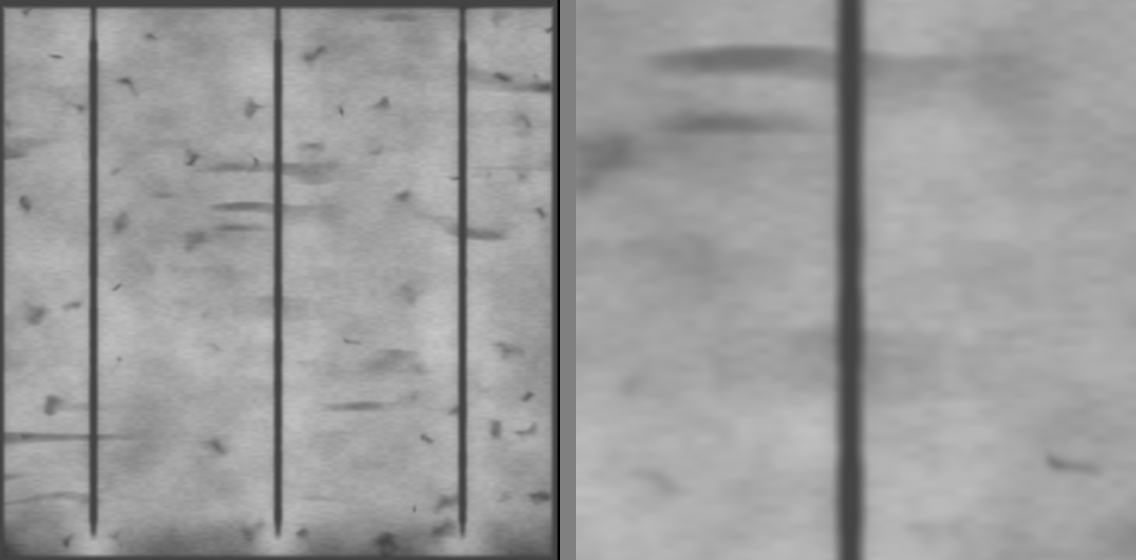
Left: the whole. Right: its middle third, enlarged.
Reproduce this texture procedurally as a Shadertoy shader.

```glsl
// Worn grey panel cut by three vertical grooves inside a dark soft frame.
// Layered value noise stains the surface, stretched noise adds streaks,
// and a jittered grid scatters small soft spots.

#define GROOVES 3.0
#define PITCH 0.3295
#define FIRST_GROOVE 0.1670
#define GROOVE_HALF 0.0068
#define EDGE_SOFT 0.0055
#define GROOVE_END 0.038
#define SPOT_CELLS 12.0
#define SPOT_DEPTH 0.23
#define STREAK_DEPTH 0.20
#define BASE_GREY 0.615
#define DARK_GREY 0.265

float hash(vec2 p) {
    vec3 q = fract(vec3(p.xyx) * 0.1031);
    q += dot(q, q.yzx + 33.33);
    return fract((q.x + q.y) * q.z);
}

float noise(vec2 p) {
    vec2 i = floor(p), f = fract(p);
    f = f * f * (3.0 - 2.0 * f);
    return mix(mix(hash(i), hash(i + vec2(1, 0)), f.x),
               mix(hash(i + vec2(0, 1)), hash(i + vec2(1, 1)), f.x), f.y);
}

float fbm(vec2 p) {
    float sum = 0.0, gain = 0.5;
    for (int i = 0; i < 5; i++) {
        sum += gain * noise(p);
        p = mat2(1.6, 1.2, -1.2, 1.6) * p + 7.3;
        gain *= 0.5;
    }
    return sum;
}

// Soft irregular spots, at most one per grid cell
float spots(vec2 uv) {
    vec2 warp = vec2(noise(uv * 45.0), noise(uv * 45.0 + 31.0)) - 0.5;
    vec2 p = uv * SPOT_CELLS + warp * 0.3;
    float dark = 0.0;
    for (int y = -1; y <= 1; y++)
    for (int x = -1; x <= 1; x++) {
        vec2 cell = floor(p) + vec2(x, y);
        vec2 centre = cell + 0.15 + 0.7 * vec2(hash(cell + 3.1), hash(cell + 17.7));
        float radius = mix(0.07, 0.18, hash(cell + 41.3));
        float strength = smoothstep(0.45, 1.0, hash(cell + 71.9));
        vec2 d = (p - centre) * vec2(0.8, 1.0) / radius;
        dark += strength * exp(-dot(d, d));
    }
    return min(dark, 1.0);
}

// Thin broken streaks running across the panel
float streaks(vec2 uv) {
    float bend = 0.02 * noise(uv * 9.0);
    float line = noise(vec2(uv.x * 7.0, (uv.y + bend) * 42.0) + 5.0);
    return smoothstep(0.62, 1.0, line) * smoothstep(0.4, 0.7, fbm(uv * 6.0 + 11.0));
}

float grooveDistance(float x) {
    float index = clamp(round((x - FIRST_GROOVE) / PITCH), 0.0, GROOVES - 1.0);
    return abs(x - FIRST_GROOVE - index * PITCH);
}

void mainImage(out vec4 fragColor, in vec2 fragCoord) {
    vec2 uv = fragCoord / iResolution.xy;
    float d = grooveDistance(uv.x);

    // Panel tone: paler beside the grooves, mottled all over
    float grey = BASE_GREY + 0.055 * (1.0 - smoothstep(0.02, 0.11, d));
    grey += 0.20 * (fbm(uv * 5.0) - 0.47);
    grey += 0.15 * (fbm(uv * vec2(17.0, 24.0) + 23.0) - 0.47);
    grey += 0.04 * (noise(uv * vec2(90.0, 190.0)) - 0.5);
    grey -= STREAK_DEPTH * streaks(uv) + SPOT_DEPTH * spots(uv);

    // Grime gathered at the bottom, thinner beside the grooves
    float grimeTop = 0.06 + 0.09 * fbm(uv * vec2(7.0, 12.0) + 50.0);
    float grime = 1.0 - smoothstep(0.02, grimeTop, uv.y);
    grey -= 0.17 * grime * smoothstep(0.0, 0.07, d);

    // Grooves, narrower near both ends, with a faint shadow
    float full = smoothstep(0.055, 0.075, uv.y) * (1.0 - smoothstep(0.92, 0.935, uv.y));
    float halfWidth = GROOVE_HALF * mix(0.72, 1.0, full)
                    + 0.0012 * (noise(uv * vec2(30.0, 70.0)) - 0.5);
    float groove = 1.0 - smoothstep(halfWidth - EDGE_SOFT, halfWidth + EDGE_SOFT, d);
    float reach = smoothstep(GROOVE_END - 0.008, GROOVE_END + 0.018, uv.y);
    grey -= 0.07 * reach * exp(-d * d / 0.00018);
    grey = mix(grey, DARK_GREY, groove * reach * mix(0.85, 1.0, full));

    // Frame, with a black sliver along the right side
    vec2 low = uv - vec2(0.007, 0.007);
    vec2 high = vec2(0.986, 0.986) - uv;
    float inside = min(min(low.x, low.y), min(high.x, high.y));
    grey -= 0.07 * exp(-max(inside, 0.0) / 0.012);
    grey = mix(DARK_GREY, grey, smoothstep(-EDGE_SOFT, EDGE_SOFT, inside));
    grey *= 1.0 - smoothstep(0.993, 0.998, uv.x);

    fragColor = vec4(vec3(clamp(grey, 0.0, 1.0)), 1.0);
}
```
